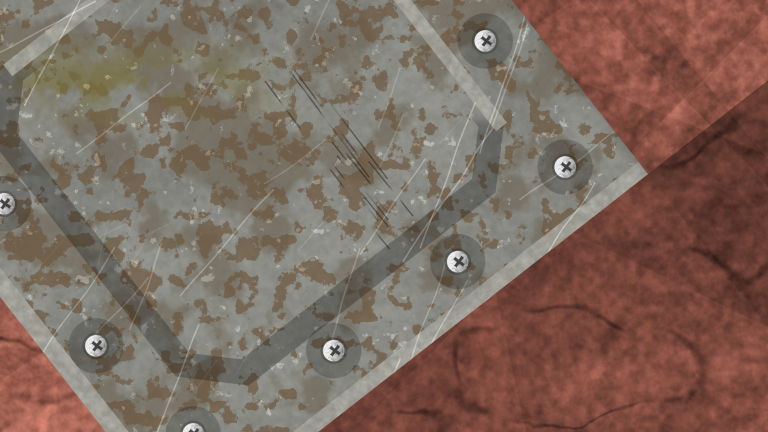
Give the GLSL for this texture, as a Shadertoy shader.

```glsl
float hash(vec2 p) {
    vec3 a = fract(p.xyx * 0.1031);
    a += dot(a, a.yzx + 33.33);
    return fract((a.x + a.y) * a.z);
}

float noise(vec2 p) {
    vec2 i = floor(p), f = fract(p);
    f = f * f * (3.0 - 2.0 * f);
    return mix(mix(hash(i), hash(i + vec2(1, 0)), f.x),
               mix(hash(i + vec2(0, 1)), hash(i + vec2(1, 1)), f.x), f.y);
}

float fbm(vec2 p) {
    float sum = 0.0, amp = 0.5;
    for (int i = 0; i < 5; i++) {
        sum += amp * noise(p);
        p = mat2(1.6, 1.2, -1.2, 1.6) * p + 7.3;
        amp *= 0.5;
    }
    return sum;
}

// Antialiased coverage of a signed distance
float cover(float d) {
    float w = 0.75 / iResolution.y;
    return 1.0 - smoothstep(-w, w, d);
}

float scratch(vec2 p, vec2 mid, vec2 dir, float halfLen) {
    vec2 r = p - mid;
    float along = dot(r, dir);
    float d = length(r - dir * clamp(along, -halfLen, halfLen));
    return 1.0 - smoothstep(0.0, 0.001 + 1.0 / iResolution.y, d);
}

vec3 rock(vec2 p, vec2 q) {
    vec2 w = p + 0.14 * vec2(fbm(p * 4.0), fbm(p * 4.0 + 9.0));
    float relief = fbm(w * 8.0) - fbm(w * 8.0 + vec2(-0.12, 0.16));
    float grain = fbm(p * 60.0) - 0.48;
    float shade = 1.0 + 0.9 * relief + 0.5 * grain + 0.35 * (fbm(w * 5.0 + 3.0) - 0.48);

    // Cracks
    float ridge = abs(noise(w * 5.0 + 2.0) - 0.5);
    shade -= 0.28 * (1.0 - smoothstep(0.0, 0.035, ridge)) * smoothstep(0.4, 0.6, noise(p * 6.0));

    // Straight-edged facets
    for (int i = 0; i < 7; i++) {
        float k = float(i), a = 6.283 * hash(vec2(k, 4.0));
        vec2 mid = vec2(1.0 + 0.75 * hash(vec2(k, 8.0)), hash(vec2(k, 15.0)));
        float d = dot(p - mid, vec2(cos(a), sin(a)));
        shade -= 0.11 * cover(d) * exp(min(d, 0.0) * 9.0);
    }

    // Light split by the plate's extended edges, and shadow beside it
    float below = cover(q.y);
    shade *= mix(1.2 - 0.16 * exp(-8.0 * abs(q.x)), 0.98, below);
    shade *= 1.0 - 0.16 * below * exp(-7.0 * abs(q.y));
    shade *= 1.0 - 0.1 * below * cover(-q.x);
    return vec3(0.53, 0.31, 0.26) * shade + vec3(0.0, 0.02, 0.02) * smoothstep(1.0, 1.4, shade);
}

vec3 metal(vec2 p, vec2 q) {
    float speck = fbm(p * 70.0);
    vec3 col = vec3(0.52, 0.525, 0.5) * (0.82 + 0.24 * fbm(p * 5.0) + 0.18 * speck);

    // Rust and moss
    float zone = exp(-9.0 * dot(p - vec2(0.55, 0.7), p - vec2(0.55, 0.7)))
               + exp(-30.0 * dot(p - vec2(0.16, 0.46), p - vec2(0.16, 0.46)));
    float stain = fbm(p * 11.0 + 5.0) + 0.15 * zone;
    col = mix(col, vec3(0.43, 0.39, 0.33), 0.6 * smoothstep(0.5, 0.68, stain));
    float flakes = fbm(p * 34.0) + 0.12 * fbm(p * 6.0) + 0.06 * zone;
    col = mix(col, vec3(0.42, 0.33, 0.23), 0.65 * smoothstep(0.62, 0.7, flakes));
    vec2 m = (p - vec2(0.28, 0.81)) / vec2(0.3, 0.07);
    col = mix(col, vec3(0.47, 0.43, 0.23), 0.75 * exp(-dot(m, m)) * smoothstep(0.35, 0.6, fbm(p * 17.0)));
    col += 0.15 * smoothstep(0.68, 0.78, fbm(p * 45.0 + 20.0));

    // Recessed octagonal band: shaded low sides, bright high sides
    vec2 c = q - vec2(-0.667, 0.652), r = abs(c) - vec2(0.483, 0.468);
    float oct = max(max(r.x, r.y), (r.x + r.y + 0.12) * 0.707);
    float band = cover(oct) * (1.0 - cover(oct + 0.058));
    col *= 1.0 - 0.25 * band * (1.0 - smoothstep(0.08, 0.16, c.x + c.y));
    float bright = max(cover(max(abs(q.x + 0.2) - 0.016, 0.295 - q.y)),
                       cover(max(abs(q.y - 1.102) - 0.017, -1.02 - q.x)));
    bright = max(bright, max(cover(q.y - 0.036), cover(q.x + 1.315)));
    col = mix(col, vec3(0.65, 0.65, 0.62) * (0.85 + 0.3 * speck), 0.85 * bright);

    // Pale random scratches
    vec2 bent = p + 0.012 * vec2(noise(p * 9.0), noise(p * 9.0 + 4.0));
    for (int i = 0; i < 44; i++) {
        float k = float(i), s = hash(vec2(k, 31.0));
        float a = mix(0.4, 1.35, hash(vec2(k, 12.0)));
        vec2 mid = vec2(1.35 * hash(vec2(k, 3.0)), hash(vec2(k, 57.0)));
        col += 0.17 * s * scratch(bent, mid, vec2(cos(a), sin(a)), 0.03 + 0.17 * s * s);
    }

    // Dark parallel gouges
    for (int i = 0; i < 11; i++) {
        float k = float(i), s = hash(vec2(k, 71.0));
        vec2 mid = vec2(-0.58 + 0.01 * k, 0.43 + 0.3 * (s - 0.5));
        float wear = smoothstep(0.3, 0.6, noise(q * vec2(60.0, 25.0)));
        col *= 1.0 - 0.38 * wear * scratch(q, mid, normalize(vec2(0.06 * (s - 0.5), 1)), 0.06 + 0.1 * s);
    }
    return col * (1.0 - 0.12 * exp(-abs(q.x) * 80.0));
}

// Four bolts on the lower edge, two up the left, one on the right
vec2 boltPosition(int i) {
    float k = float(i), j = k - 3.0;
    if (i < 4) return vec2(-0.141 - k * (0.32 + 0.011 * k), 0.131 - k * (0.0365 - 0.017 * k));
    if (i < 6) return vec2(-1.203 - j * (0.091 - 0.042 * j), 0.176 + j * (0.252 + 0.046 * j));
    return vec2(-0.107, 0.475);
}

void mainImage(out vec4 fragColor, in vec2 fragCoord) {
    vec2 p = fragCoord / iResolution.y;
    vec2 axis = vec2(0.788, 0.616), fromCorner = p - vec2(1.5, 0.597);
    vec2 q = vec2(dot(fromCorner, axis), dot(fromCorner, vec2(-axis.y, axis.x)));

    float plate = max(max(q.x, -q.y), -1.357 - q.x);
    vec3 col = mix(rock(p, q), metal(p, q), cover(plate));

    // Bolts with worn rings and cross slots
    for (int i = 0; i < 7; i++) {
        vec2 b = q - boltPosition(i);
        b = vec2(axis.x * b.x - axis.y * b.y, axis.y * b.x + axis.x * b.y);
        float d = length(b);
        col *= 1.0 - 0.2 * cover(d - 0.064) - 0.15 * cover(d - 0.031);
        vec3 head = vec3(0.78 - 10.0 * b.x + 3.0 * b.y) + 0.25 * (noise(b * 250.0) - 0.5);
        vec2 s = abs(mat2(0.8, 0.6, -0.6, 0.8) * (b - vec2(0.003, 0.0)));
        float slot = max(min(s.x, s.y) - 0.0035, max(s.x, s.y) - 0.014);
        head = mix(clamp(head, 0.38, 0.92), vec3(0.2), 0.9 * cover(slot));
        col = mix(col, head, cover(d - 0.025));
    }
    fragColor = vec4(clamp(col, 0.0, 1.0), 1.0);
}
```
